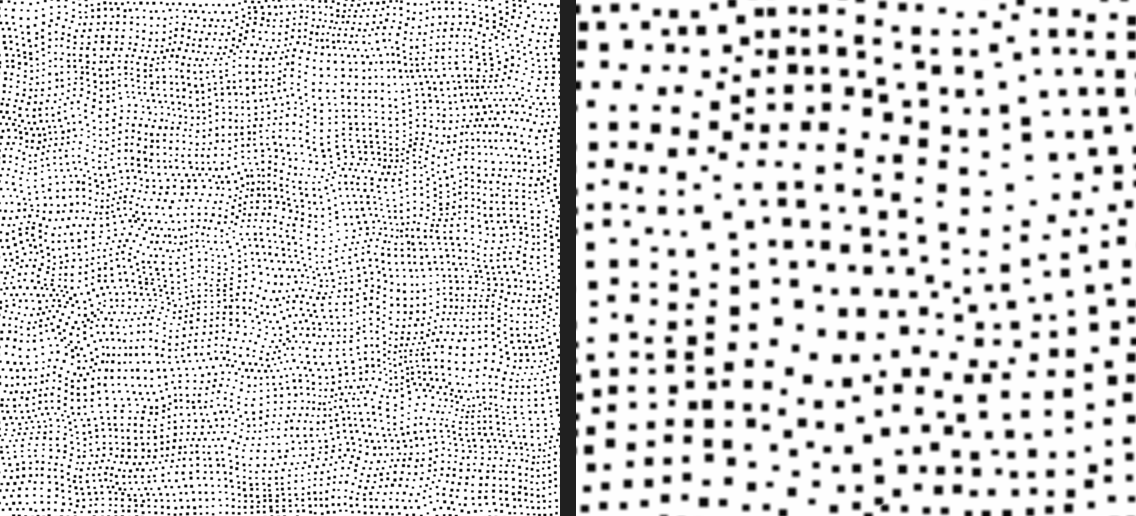
Left: the whole. Right: its middle third, enlarged.
This pattern is drawn by a WebGL 2 fragment shader. Its source:

```glsl
#version 300 es
precision highp float;
// Fine stipple of small squarish black dots on white paper.
// A square lattice is bent by smooth noise so its rows and columns wander;
// each dot then gets a little jitter, its own size and soft edges.

#define ROWS 79.0          // dots along the canvas height
#define BEND 0.9           // lattice displacement, in cells
#define BEND_ALONG 0.09    // noise frequency along a row or column
#define BEND_ACROSS 0.27   // noise frequency across them
#define JITTER 0.13        // random shift of each dot, in cells
#define HALF_MIN 0.145     // half side of the smallest dot, in cells
#define HALF_MAX 0.25      // half side of the largest dot, in cells
#define SOFTNESS 0.14      // half width of the dot edge, in cells
#define PAPER vec3(0.995)
#define INK vec3(0.03)

uniform vec2 u_resolution;
out vec4 fragColor;

float hash(vec2 p) {
    vec3 q = fract(vec3(p.xyx) * 0.1031);
    q += dot(q, q.yzx + 33.33);
    return fract((q.x + q.y) * q.z);
}

// Smooth value noise in 0..1
float noise(vec2 p) {
    vec2 i = floor(p), f = fract(p);
    f = f * f * (3.0 - 2.0 * f);
    float low = mix(hash(i), hash(i + vec2(1, 0)), f.x);
    float high = mix(hash(i + vec2(0, 1)), hash(i + vec2(1, 1)), f.x);
    return mix(low, high, f.y);
}

// Dot position: bent lattice point plus jitter
vec2 dotCenter(vec2 cell) {
    vec2 bend = vec2(noise(cell * vec2(BEND_ALONG, BEND_ACROSS) + 17.3),
                     noise(cell * vec2(BEND_ACROSS, BEND_ALONG) + 61.7));
    vec2 jitter = vec2(hash(cell + 113.0), hash(cell + 271.0));
    return cell + 0.5 + BEND * (2.0 * bend - 1.0) + JITTER * (2.0 * jitter - 1.0);
}

// Half width and height: mostly random, partly clustered, small dots lie flat
vec2 dotHalfSize(vec2 cell) {
    float size = mix(hash(cell + 409.0), noise(cell * 0.3 + 90.0), 0.35);
    float flatness = 0.03 * hash(cell + 587.0) * (1.0 - size);
    return mix(HALF_MIN, HALF_MAX, size) + vec2(flatness, -flatness);
}

// Soft-edged rectangle
float dotCoverage(vec2 offset, vec2 halfSize, float soft) {
    vec2 side = 1.0 - smoothstep(halfSize - soft, halfSize + soft, abs(offset));
    return side.x * side.y;
}

void main() {
    float pixel = ROWS / u_resolution.y;
    vec2 p = gl_FragCoord.xy * pixel + 8.0;
    vec2 home = floor(p);
    float soft = max(SOFTNESS, 0.6 * pixel);

    // Darkest of the dots that can reach this point
    float ink = 0.0;
    for (int y = -2; y <= 2; y++) {
        for (int x = -2; x <= 2; x++) {
            vec2 cell = home + vec2(x, y);
            vec2 offset = p - dotCenter(cell);
            ink = max(ink, dotCoverage(offset, dotHalfSize(cell), soft));
        }
    }
    fragColor = vec4(mix(PAPER, INK, ink), 1.0);
}
```
